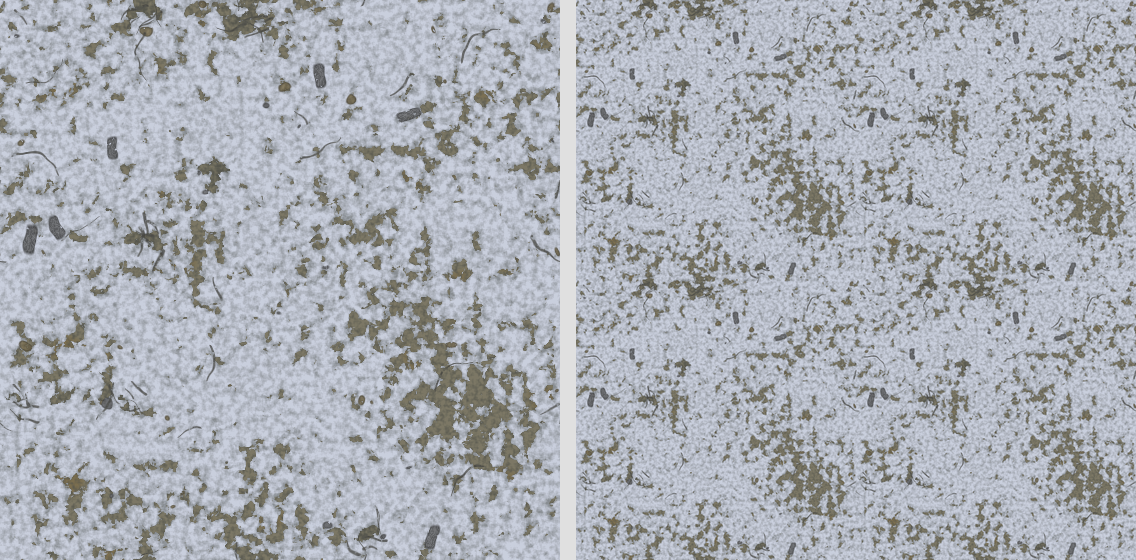
Left: one tile. Right: repeated 2 by 2.
Give the GLSL for this texture, as a Shadertoy shader.

```glsl
#define SNOW      vec3(0.785, 0.806, 0.862)
#define THIN_SNOW vec3(0.575, 0.595, 0.620)
#define SOIL      vec3(0.485, 0.468, 0.395)
#define SOIL_DARK vec3(0.340, 0.340, 0.305)
#define OCHRE     vec3(0.480, 0.405, 0.250)
#define TWIG      vec3(0.290, 0.290, 0.275)
#define STONE     vec3(0.430, 0.435, 0.445)
#define BARE_LEVEL 0.39
#define SOFT 0.0015
#define CLUSTERS 9
#define TWIGS 54
#define STONES 40

vec3 hash3(vec2 p, float seed) {
    uvec3 v = uvec3(ivec3(vec3(p, seed))) * 1664525u + 1013904223u;
    v.x += v.y * v.z; v.y += v.z * v.x; v.z += v.x * v.y;
    v ^= v >> 16;
    v.x += v.y * v.z; v.y += v.z * v.x; v.z += v.x * v.y;
    return vec3(v >> 16) / 65536.0;
}

float slope(vec2 cell, vec2 offset, float period, float seed) {
    float a = 6.28318 * hash3(mod(cell, period), seed).x;
    return dot(vec2(cos(a), sin(a)), offset);
}

// Gradient noise that wraps after a whole number of cells
float noise(vec2 uv, float period, float seed) {
    vec2 p = uv * period + hash3(vec2(period, 7.0), seed).xy;
    vec2 i = floor(p), f = p - i, e = vec2(1.0, 0.0);
    vec2 w = f * f * f * (f * (f * 6.0 - 15.0) + 10.0);
    return mix(mix(slope(i, f, period, seed), slope(i + e, f - e, period, seed), w.x),
               mix(slope(i + e.yx, f - e.yx, period, seed),
                   slope(i + 1.0, f - 1.0, period, seed), w.x), w.y);
}

float fbm(vec2 uv, float period, int octaves, float seed) {
    float sum = 0.0, amp = 1.0;
    for (int k = 0; k < octaves; k++) {
        sum += amp * noise(uv, period, seed + float(k));
        period *= 2.0;
        amp *= 0.58;
    }
    return sum;
}

// Shortest offset on the wrapped canvas
vec2 wrapDelta(vec2 a, vec2 b) { return fract(a - b + 0.5) - 0.5; }

vec2 turn(vec2 p, float a) {
    return vec2(cos(a) * p.x + sin(a) * p.y, cos(a) * p.y - sin(a) * p.x);
}

vec2 clusterCentre(int k) { return hash3(vec2(k, 3), 41.0).xy; }

float fill(float d) { return 1.0 - smoothstep(-SOFT, SOFT, d); }

void mainImage(out vec4 fragColor, in vec2 fragCoord) {
    vec2 uv = fragCoord / iResolution.xy;
    vec2 warped = uv + 0.006 * vec2(noise(uv, 40.0, 1.0), noise(uv, 40.0, 2.0));
    float fine = fbm(uv, 80.0, 3, 10.0);
    float grit = fbm(uv, 120.0, 2, 20.0);

    // Bareness: scattered spots, broad patches, one thawed area, litter clusters
    float bare = fbm(warped, 32.0, 4, 30.0) + 0.5 * fbm(uv, 4.0, 2, 50.0);
    vec2 thaw = wrapDelta(uv, vec2(0.84, 0.27)) / vec2(0.13, 0.18);
    bare += 0.42 * exp(-dot(thaw, thaw));
    float litter = 0.0;
    for (int k = 0; k < CLUSTERS; k++) {
        vec2 d = wrapDelta(warped, clusterCentre(k)) / 0.032;
        litter += exp(-dot(d, d));
    }
    bare += 0.3 * litter;

    // Snow, greyer where it thins out
    float halo = smoothstep(BARE_LEVEL - 0.42, BARE_LEVEL, bare);
    float depth = 0.77 + 0.85 * fine + 0.12 * noise(uv, 9.0, 60.0) - 0.55 * halo;
    vec3 color = mix(THIN_SNOW, SNOW, clamp(depth, -0.2, 1.02));

    // Soil with ochre stains and dark rims
    float rim = 1.0 - smoothstep(0.02, 0.14, bare - BARE_LEVEL);
    float stain = smoothstep(0.25, 0.5, noise(uv, 13.0, 70.0));
    vec3 soil = mix(SOIL, OCHRE, 0.6 * stain);
    soil = mix(soil, SOIL_DARK, clamp(0.2 + 0.9 * grit + 0.3 * rim + 0.5 * litter, 0.0, 1.0));
    color = mix(color, soil, smoothstep(-0.07, 0.07, bare - BARE_LEVEL + 0.1 * fine));

    // Stones and a few larger bark chips
    for (int k = 0; k < STONES; k++) {
        vec3 place = hash3(vec2(k, 5), 80.0), kind = hash3(vec2(k, 6), 81.0);
        bool chip = k < 6;
        float size = chip ? mix(0.018, 0.026, kind.x) : mix(0.004, 0.013, kind.x * kind.x);
        vec2 q = turn(wrapDelta(warped, place.xy), 6.28318 * place.z);
        vec2 halfSize = size * vec2(1.0, chip ? 0.45 : mix(0.5, 0.85, kind.y));
        vec2 r = abs(q) / halfSize;
        float power = chip ? 4.0 : 2.2;
        float d = (pow(pow(r.x, power) + pow(r.y, power), 1.0 / power) - 1.0) * halfSize.y;
        vec3 tone = mix(STONE, mix(SOIL, OCHRE, 0.4), step(0.4, kind.z)) * (0.9 + 0.25 * grit);
        if (chip) tone = STONE * (0.86 + 0.1 * sin(q.y * 1500.0 + 9.0 * fine) + 0.2 * grit);
        tone *= 1.0 - 0.3 * smoothstep(-0.003, 0.0, d);
        float dusting = smoothstep(-0.55, -0.15, grit + 0.3 * kind.y);
        color = mix(color, tone, 0.92 * fill(d) * dusting);
    }

    // Bent twigs, two thirds of them gathered in the clusters
    for (int k = 0; k < TWIGS; k++) {
        vec3 place = hash3(vec2(k, 8), 90.0), form = hash3(vec2(k, 9), 91.0);
        bool loose = k % 3 == 0;
        vec2 centre = loose ? place.xy : clusterCentre(k % CLUSTERS) + 0.07 * (place.xy - 0.5);
        vec2 q = turn(wrapDelta(warped, centre), 6.28318 * place.z);
        float halfLength = mix(0.010, loose ? 0.045 : 0.028, form.x);
        q.y += (form.y - 0.5) * 24.0 * q.x * q.x + 0.0015 * sin(q.x * 130.0 + 6.0 * form.z);
        float width = mix(0.0006, 0.0022, form.z) * (1.0 - 0.4 * q.x / halfLength);
        float d = length(vec2(max(abs(q.x) - halfLength, 0.0), q.y)) - width;
        float dusting = smoothstep(-0.5, 0.0, fine + 0.1);
        color = mix(color, TWIG * (1.0 + 0.35 * grit), 0.8 * fill(d) * dusting);
    }

    fragColor = vec4(clamp(color, 0.0, 1.0), 1.0);
}
```
